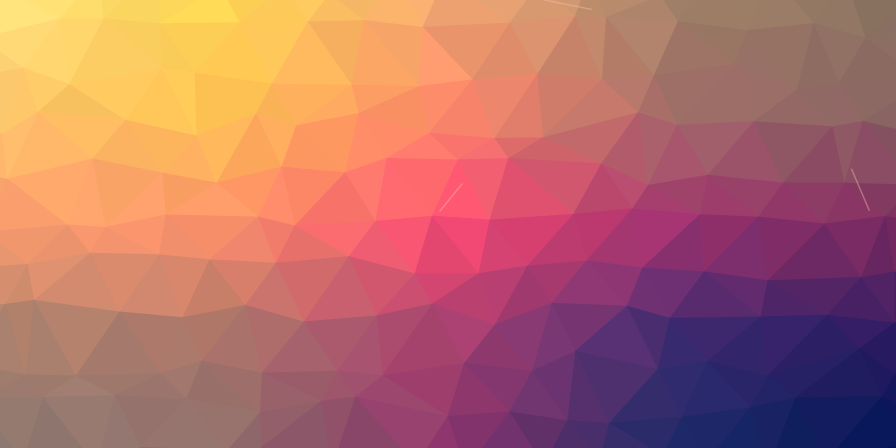
This background is drawn by a Shadertoy shader. Its source:

```glsl
// Low-poly sunset: a jittered triangle mesh shaded by a smooth gradient mesh.

// Mesh layout, in units of the canvas height
const vec2 CELL = vec2(0.142, 0.106);
const vec2 MESH_ORIGIN = vec2(-0.03, 0.087);
const float JITTER = 0.3;      // below 0.5, so that no triangle folds over
const float FACET_TINT = 0.06;
const vec3 SEAM_COLOR = vec3(1.0, 0.76, 0.68);

vec2 hash22(vec2 p) {
    vec3 q = fract(p.xyx * vec3(0.1031, 0.1030, 0.0973));
    q += dot(q, q.yzx + 33.33);
    return fract((q.xx + q.yz) * q.zy);
}

float saturate(float x) { return clamp(x, 0.0, 1.0); }

// Five evenly spaced colour stops over t in 0..1
vec3 ramp(float t, vec3 a, vec3 b, vec3 c, vec3 d, vec3 e) {
    t *= 4.0;
    vec3 col = mix(a, b, saturate(t));
    col = mix(col, c, saturate(t - 1.0));
    col = mix(col, d, saturate(t - 2.0));
    return mix(col, e, saturate(t - 3.0));
}

// Gradient mesh: horizontal ramps blended from bottom to top
vec3 skyColor(vec2 uv) {
    vec3 night = ramp(uv.x, vec3(0.56, 0.48, 0.45), vec3(0.55, 0.43, 0.42),
        vec3(0.55, 0.20, 0.42), vec3(0.12, 0.17, 0.42), vec3(0.0, 0.08, 0.33));
    vec3 dusk = ramp(uv.x, vec3(0.68, 0.51, 0.43), vec3(0.68, 0.47, 0.42),
        vec3(0.67, 0.25, 0.44), vec3(0.24, 0.17, 0.44), vec3(0.17, 0.10, 0.38));
    vec3 rose = ramp(uv.x, vec3(1.0, 0.62, 0.44), vec3(1.0, 0.57, 0.42),
        vec3(1.0, 0.29, 0.45), vec3(0.64, 0.20, 0.44), vec3(0.50, 0.17, 0.38));
    vec3 amber = ramp(uv.x, vec3(1.0, 0.78, 0.42), vec3(1.0, 0.76, 0.32),
        vec3(1.0, 0.53, 0.42), vec3(0.64, 0.43, 0.41), vec3(0.53, 0.39, 0.38));
    vec3 sun = ramp(uv.x, vec3(1.0, 0.89, 0.50), vec3(1.0, 0.84, 0.32),
        vec3(0.96, 0.66, 0.45), vec3(0.64, 0.51, 0.41), vec3(0.54, 0.45, 0.38));
    return ramp(uv.y, night, dusk, rose, amber, sun);
}

// Mesh vertex; every other row is shifted by half a cell
vec2 meshVertex(vec2 id) {
    vec2 offset = (hash22(id + 57.0) - 0.5) * 2.0 * JITTER;
    offset.x += 0.5 * mod(id.y, 2.0);
    return MESH_ORIGIN + (id + offset) * CELL;
}

// Signed distance to the line a-b, positive on its left
float leftOf(vec2 p, vec2 a, vec2 b) {
    vec2 edge = normalize(b - a);
    return edge.x * (p.y - a.y) - edge.y * (p.x - a.x);
}

// Flat colour of one counterclockwise triangle, weighted by its coverage
vec4 facet(vec2 p, vec2 a, vec2 b, vec2 c, float aspect, float pixel) {
    float inside = min(leftOf(p, a, b), min(leftOf(p, b, c), leftOf(p, c, a)));
    float coverage = saturate(inside / pixel + 0.5);
    vec2 center = (a + b + c) / 3.0;
    float tint = 1.0 + FACET_TINT * (hash22(center * 91.0).x - 0.5);
    return vec4(skyColor(center / vec2(aspect, 1.0)) * tint, 1.0) * coverage;
}

// Thin bright line between two points
float seam(vec2 p, vec2 a, vec2 b, float pixel) {
    vec2 ab = b - a;
    float t = saturate(dot(p - a, ab) / dot(ab, ab));
    return 1.0 - smoothstep(0.0, 0.001 + pixel, distance(p, a + ab * t));
}

void mainImage(out vec4 fragColor, in vec2 fragCoord) {
    float pixel = 1.0 / iResolution.y;
    float aspect = iResolution.x * pixel;
    vec2 p = fragCoord * pixel;
    vec2 home = floor((p - MESH_ORIGIN) / CELL);

    // Gather the facets of the neighbouring cells
    vec4 sum = vec4(0.0);
    for (int y = -1; y <= 1; y++) {
        for (int x = -1; x <= 1; x++) {
            vec2 id = home + vec2(x, y);
            vec2 bl = meshVertex(id);
            vec2 br = meshVertex(id + vec2(1, 0));
            vec2 tl = meshVertex(id + vec2(0, 1));
            vec2 tr = meshVertex(id + vec2(1, 1));
            // The diagonal alternates with the row shift
            bool shifted = mod(id.y, 2.0) > 0.5;
            sum += facet(p, bl, br, shifted ? tr : tl, aspect, pixel);
            sum += facet(p, shifted ? bl : br, tr, tl, aspect, pixel);
        }
    }
    vec3 col = sum.rgb / max(sum.a, 0.001);

    // Faint glints along a few seams
    float glint = seam(p, vec2(0.982, 0.529), vec2(1.031, 0.589), pixel);
    glint = max(glint, seam(p, vec2(1.216, 1.0), vec2(1.32, 0.979), pixel));
    glint = max(glint, seam(p, vec2(1.901, 0.622), vec2(1.94, 0.531), pixel));
    col = mix(col, SEAM_COLOR, 0.4 * glint);

    fragColor = vec4(col, 1.0);
}
```
